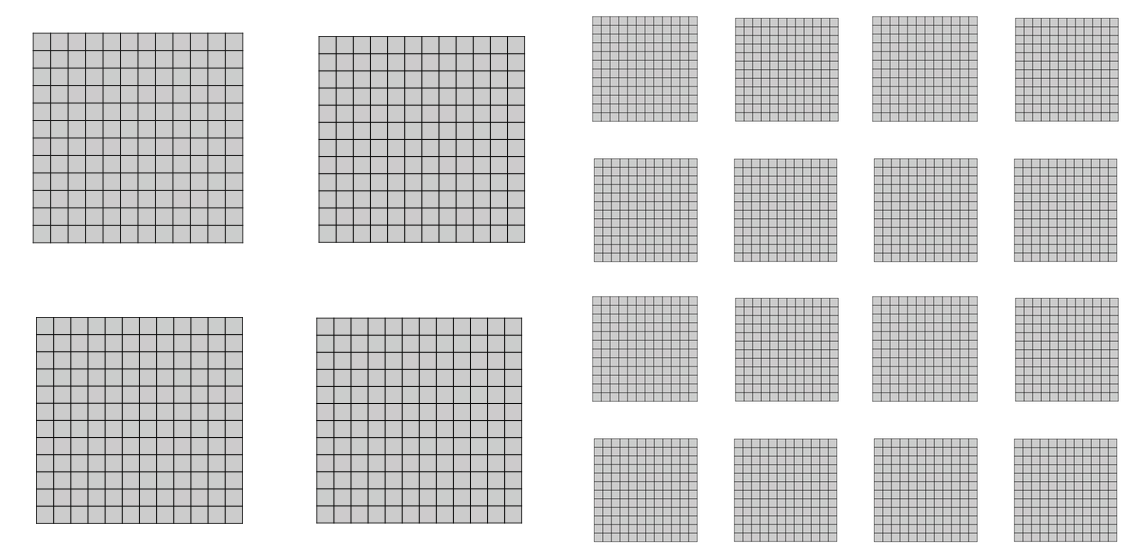
Left, the tile; right, the same tile 2 across and 2 down.
Give the GLSL for this pattern, as a Shadertoy shader.

```glsl
const vec3 PAPER_COLOR = vec3(1.0);
const vec3 FILL_COLOR = vec3(0.80);
const float PANELS = 2.0;           // panels across and down
const float CELLS = 12.0;           // cells per panel side
const float INNER_WIDTH = 0.0018;   // grid line width
const float BORDER_WIDTH = 0.0014;  // outer frame width
const float TINT_AMOUNT = 0.004;    // faint colour drift between cells

// Per panel, bottom row first: centre shift x, centre shift y, half side, ink tone
const vec4 PANEL_SHAPE[4] = vec4[4](
    vec4(-0.0010, -0.0007, 0.1838, 0.04),
    vec4(-0.0013, -0.0010, 0.1829, 0.04),
    vec4(-0.0036,  0.0036, 0.1872, 0.10),
    vec4( 0.0033,  0.0010, 0.1836, 0.04));

// Share of a pixel covered by a stripe whose centre lies at the given distance
vec2 stripeCoverage(vec2 dist, vec2 width, vec2 pixel) {
    vec2 upper = min(dist + 0.5 * pixel, 0.5 * width);
    vec2 lower = max(dist - 0.5 * pixel, -0.5 * width);
    return clamp((upper - lower) / pixel, 0.0, 1.0);
}

// Layered sines give each cell a slight warm or cool tint
vec3 cellTint(vec2 cell, float seed) {
    float drift = sin(cell.y * 2.1 + seed) + 0.5 * sin(cell.x * 1.7 + cell.y * 0.6);
    return TINT_AMOUNT * drift * vec3(0.5, -0.5, 0.3);
}

void mainImage(out vec4 fragColor, in vec2 fragCoord) {
    vec2 uv = fragCoord / iResolution.xy;
    vec2 pixel = 1.0 / iResolution.xy;

    // Panel lookup and local position
    vec2 panelId = clamp(floor(uv * PANELS), 0.0, PANELS - 1.0);
    int panelIndex = int(panelId.x + PANELS * panelId.y);
    vec4 shape = PANEL_SHAPE[panelIndex];
    vec2 local = uv - (panelId + 0.5) / PANELS - shape.xy;
    float cellSize = 2.0 * shape.z / CELLS;

    // Nearest grid line on each axis, with the outermost ones as the frame
    vec2 lineId = clamp(round(local / cellSize), -0.5 * CELLS, 0.5 * CELLS);
    vec2 dist = abs(local - lineId * cellSize);
    vec2 isBorder = step(0.5 * CELLS - 0.5, abs(lineId));
    vec2 width = mix(vec2(INNER_WIDTH), vec2(BORDER_WIDTH), isBorder);

    // Lines stop at the outside of the frame
    vec2 inside = clamp((shape.z + 0.5 * BORDER_WIDTH - abs(local)) / pixel + 0.5, 0.0, 1.0);
    vec2 lines = stripeCoverage(dist, width, pixel) * inside.yx;
    float ink = 1.0 - (1.0 - lines.x) * (1.0 - lines.y);

    // Paper, then fill, then ink
    vec3 fill = FILL_COLOR + cellTint(floor(local / cellSize), float(panelIndex) * 1.9);
    vec3 color = mix(PAPER_COLOR, fill, inside.x * inside.y);
    color = mix(color, vec3(shape.w), ink);
    fragColor = vec4(color, 1.0);
}
```
